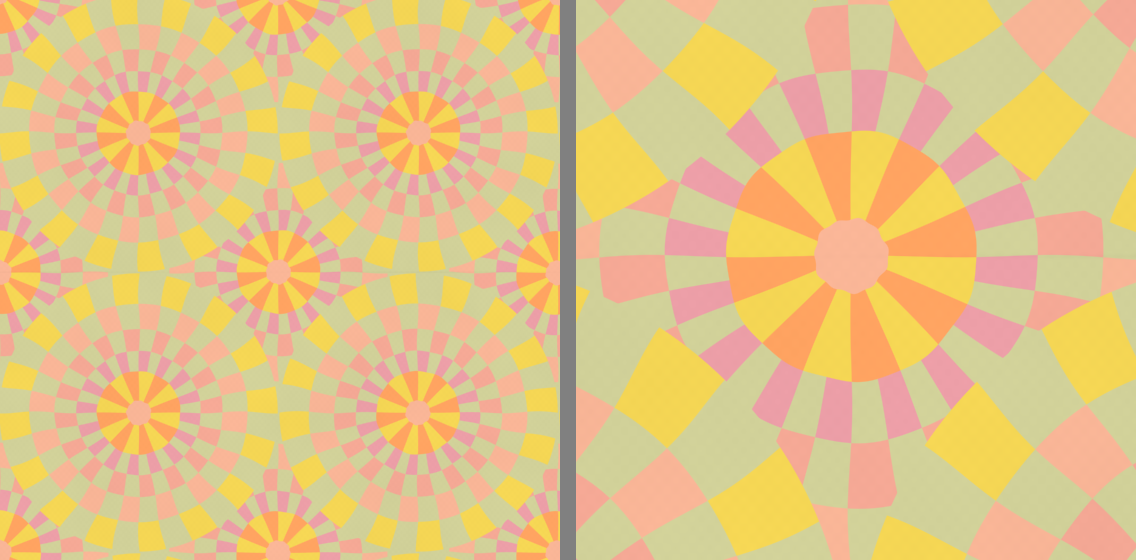
Left, the full canvas; right, a detail of the centre.
Give the GLSL for this pattern, as a Shadertoy shader.

```glsl
#define REPEATS 2.0
#define CENTRE vec2(0.495, 0.527)
#define WOBBLE 0.0022
#define MOTTLE 0.010
#define WHEEL_EDGE 0.497
#define SAGE vec3(0.82, 0.82, 0.60)
#define PEACH vec3(0.975, 0.71, 0.59)
#define SALMON vec3(0.96, 0.66, 0.585)
#define PINK vec3(0.925, 0.62, 0.655)
#define YELLOW vec3(0.96, 0.84, 0.33)
#define ORANGE vec3(1.0, 0.64, 0.38)

float hash(vec2 p) {
    return fract(sin(dot(p, vec2(127.1, 311.7))) * 4375.85);
}

// Antialiased coverage of the positive side of a signed distance.
float cover(float d, float px) {
    return clamp(0.5 + d / px, 0.0, 1.0);
}

// Signed arc distance to the edges of alternating sectors.
float sectors(float angle, float r, float pairs) {
    return r * sin(angle * pairs) / pairs;
}

// Concentric checkered rings around a spoked disc and a plain hub.
vec3 wheel(vec2 p, float seed, vec3 rim, float px) {
    float phase = 6.2832 * seed;
    p += WOBBLE * vec2(cos(phase), sin(phase));
    float angle = atan(p.y, p.x);
    float r = length(p) + WOBBLE * (0.5 * sin(5.0 * angle + phase)
                                  + 0.5 * sin(11.0 * angle - 2.0 * phase));

    // Hand-cut irregularity of the sector edges.
    float cutAngle = angle + 0.010 * sin(3.0 * angle + phase + 25.0 * r)
                           + 0.007 * sin(7.0 * angle - phase);
    float check = sectors(cutAngle, r, 16.0);
    float even = cover(check, px);
    float odd = 1.0 - even;
    float spoke = cover(sectors(cutAngle, r, 8.0), px);

    // Rings from the rim inwards.
    vec3 col = mix(SAGE, rim, even);
    col = mix(col, mix(SAGE, PEACH, odd), cover(0.390 - r, px));
    col = mix(col, mix(SAGE, SALMON, even), cover(0.300 - r, px));
    col = mix(col, mix(SAGE, PINK, odd), cover(0.222 - r, px));
    col = mix(col, mix(YELLOW, ORANGE, spoke), cover(0.149 - r, px));
    return mix(col, PEACH, cover(0.044 - r, px));
}

// Soft dye unevenness from layered, rotated sines.
float mottle(vec2 p) {
    float sum = 0.0;
    float amp = 0.5;
    p *= 14.0;
    for (int i = 0; i < 5; i++) {
        sum += amp * sin(p.x + 1.3 * sin(p.y)) * sin(p.y + 0.7);
        p = mat2(1.5, 1.2, -1.2, 1.5) * p + 2.1;
        amp *= 0.7;
    }
    return sum;
}

void mainImage(out vec4 fragColor, in vec2 fragCoord) {
    vec2 uv = fragCoord / iResolution.y;
    float px = 1.3 * REPEATS / iResolution.y;
    vec2 grid = uv * REPEATS - CENTRE;

    // Large wheels sit on the grid points, partly hidden ones between them.
    vec2 bigId = floor(grid + 0.5);
    vec2 smallId = floor(grid);
    vec2 big = grid - bigId;
    vec2 small = grid - smallId - 0.5;

    vec3 front = wheel(big, hash(bigId + 3.0), YELLOW, px);
    vec3 back = wheel(small, hash(smallId + 9.0), SAGE, px);
    vec3 col = mix(back, front, cover(WHEEL_EDGE - length(big), px));

    // Cloth: uneven dye, fine weave and a faint fold.
    col *= 1.0 + MOTTLE * mottle(uv);
    col *= 1.0 + 0.004 * sin(uv.x * 620.0) * sin(uv.y * 540.0);
    float fold = exp(-pow((uv.y - 0.514) / 0.0015, 2.0));
    col *= 1.0 - 0.02 * fold * (0.6 + 0.4 * sin(uv.x * 9.0 + 1.0));

    fragColor = vec4(clamp(col, 0.0, 1.0), 1.0);
}
```
